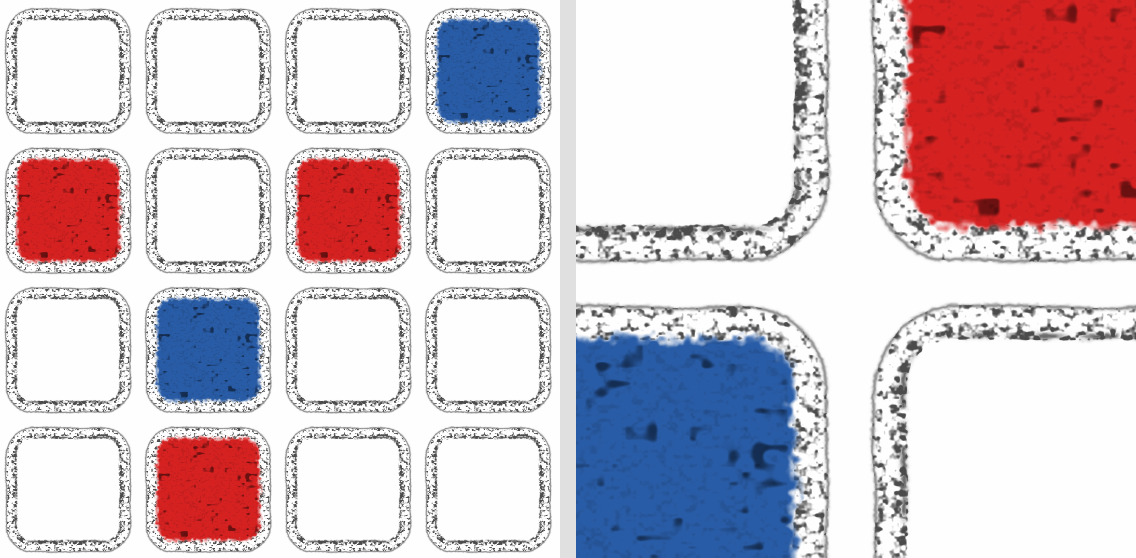
Left: the whole. Right: its middle third, enlarged.
Reproduce this pattern procedurally as a Shadertoy shader.

```glsl
float hash(vec2 p) {
    vec3 q = fract(p.xyx * 0.1031);
    q += dot(q, q.yzx + 33.33);
    return fract((q.x + q.y) * q.z);
}

float noise(vec2 p) {
    vec2 i = floor(p), f = fract(p);
    f = f * f * (3.0 - 2.0 * f);
    return mix(mix(hash(i), hash(i + vec2(1, 0)), f.x),
               mix(hash(i + vec2(0, 1)), hash(i + 1.0), f.x), f.y);
}

float roundBox(vec2 p, float halfSize, float radius) {
    vec2 q = abs(p) - halfSize + radius;
    return length(max(q, 0.0)) + min(max(q.x, q.y), 0.0) - radius;
}

float bump(float x, float width) {
    return exp(-x * x / (width * width));
}

void mainImage(out vec4 fragColor, in vec2 fragCoord) {
    // Four by four cells, each with the same hand-drawn square
    vec2 grid = fragCoord / iResolution.xy * 4.0 + vec2(0.013, 0.011);
    vec2 cell = mod(floor(grid), 4.0);
    vec2 p = fract(grid) - 0.5;
    float px = 4.0 / iResolution.y;

    // Which squares are coloured in
    bool blue = cell.x == cell.y && mod(cell.x, 2.0) == 1.0;
    bool red = (cell.y == 2.0 && mod(cell.x, 2.0) == 0.0) || cell == vec2(1, 0);
    float filled = float(blue || red);

    // Wobbly outline and chalk grain
    vec2 wobble = vec2(noise(p * 9.0 + 20.0), noise(p * 9.0 + 60.0)) - 0.5;
    vec2 q = p + 0.009 * wobble;
    float grain = 0.65 * noise(p * vec2(72, 92) + 107.0) + 0.35 * noise(p * 150.0 + 211.0);
    float outer = roundBox(q, 0.447, 0.2) + 0.008 * (grain - 0.5);
    float inner = roundBox(q, 0.365, 0.1) + 0.01 * (grain - 0.5);
    float across = clamp(-outer / max(inner - outer, 0.001), 0.0, 1.0);

    // Speckled band with a pale streak along its middle
    float density = 0.03 + 0.1 * smoothstep(0.5, 0.8, across) * (1.0 - 1.4 * filled)
                  - 0.16 * bump(across - 0.42, 0.13);
    float band = smoothstep(px, -px, outer) * smoothstep(-px, px, inner);
    float ink = band * 0.85 * smoothstep(0.45, 0.82, grain + density);

    // Thin outer contour and broken inner contour
    float broken = smoothstep(0.25, 0.65, noise(p * 32.0 + 310.0));
    ink = max(ink, 0.5 * bump(outer + 0.004, 0.004 + 0.3 * px));
    ink = max(ink, 0.7 * (1.0 - filled) * broken * bump(inner - 0.007, 0.007));
    vec3 color = mix(vec3(0.995), vec3(0.17), ink);

    // Crayon fill with a ragged edge and dark flecks
    float ragged = inner + 0.028 * (noise(p * 62.0 + 400.0) - 0.5);
    float fleck = 0.7 * noise(p * vec2(32, 46) + 500.0) + 0.3 * noise(p * 13.0 + 600.0)
                + 0.07 * bump(inner + 0.065, 0.03);
    vec3 crayon = blue ? vec3(0.16, 0.36, 0.65) : vec3(0.84, 0.13, 0.13);
    crayon *= 1.0 - 0.5 * smoothstep(0.7, 0.92, fleck) - 0.1 * smoothstep(0.5, 0.85, grain);
    color = mix(color, crayon, filled * smoothstep(0.011 + px, -0.011 - px, ragged));

    fragColor = vec4(color, 1.0);
}
```
